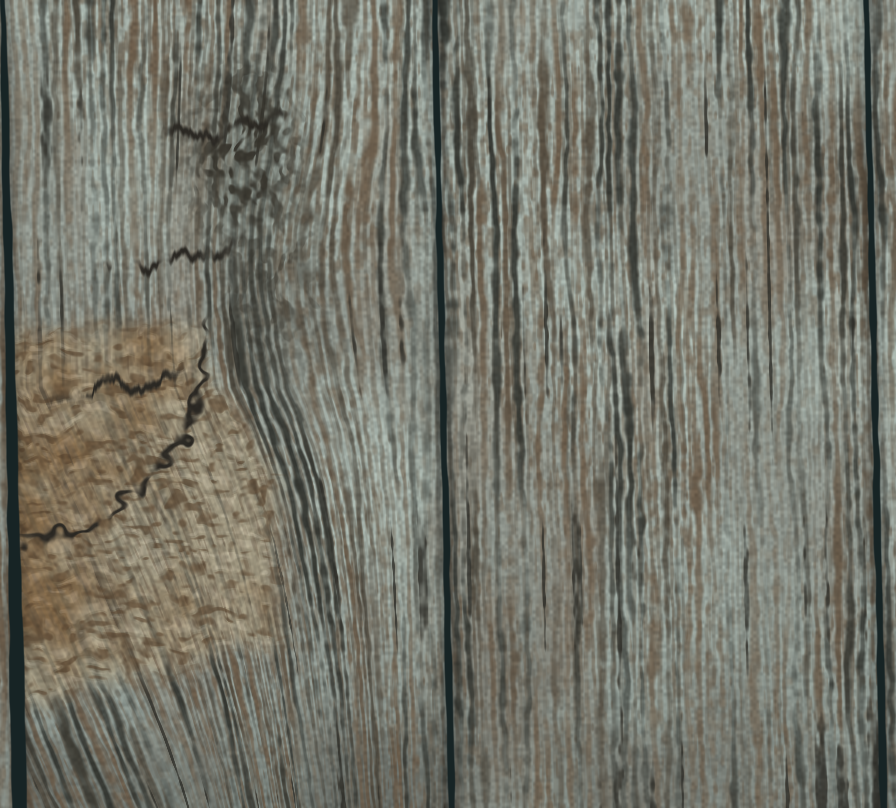
Write a Shadertoy shader that draws this texture.

```glsl
// Weathered, pale painted planks with fine vertical grain, dark seams and a cracked ochre knot.

float hash(vec2 p) {
    p = fract(p * vec2(0.1031, 0.1137));
    p += dot(p, p.yx + 33.33);
    return fract((p.x + p.y) * p.x * 17.3);
}

float noise(vec2 p) {
    vec2 i = floor(p), f = fract(p);
    f = f * f * (3.0 - 2.0 * f);
    return mix(mix(hash(i), hash(i + vec2(1, 0)), f.x),
               mix(hash(i + vec2(0, 1)), hash(i + vec2(1, 1)), f.x), f.y);
}

float fbm(vec2 p) {
    float sum = 0.0, gain = 0.5;
    for (int i = 0; i < 4; i++) {
        sum += gain * noise(p);
        p = p * 2.03 + 17.1;
        gain *= 0.5;
    }
    return sum / 0.9375;
}

// Soft elliptical spot: 1 at its centre, 0 beyond its radii
float spot(vec2 p, vec2 centre, vec2 radii) {
    return 1.0 - smoothstep(0.2, 1.0, length((p - centre) / radii));
}

// Thin wandering grain lines; x is the line's darkness, y a random tint per line
vec2 grainLines(float x, float y, float count, vec2 seed) {
    float phase = x * count + 0.9 * noise(vec2(x * 45.0, y * 7.0) + seed)
                + 0.35 * noise(vec2(x * 90.0, y * 45.0) + seed);
    float id = floor(phase);
    float strength = noise(vec2(id * 3.0, y * 6.0) + seed);
    float ragged = noise(vec2(id * 5.0, y * 85.0) + seed);
    float width = 0.1 + 0.2 * strength + 0.16 * ragged;
    float line = 1.0 - smoothstep(width * 0.3, width + 0.12, abs(phase - id - 0.5));
    return vec2(line * smoothstep(0.05, 0.75, strength * 0.7 + ragged * 0.35), hash(vec2(id, 3.0) + seed));
}

void mainImage(out vec4 fragColor, in vec2 fragCoord) {
    vec2 uv = fragCoord / iResolution.xy;
    float pixel = 1.0 / iResolution.x;

    // Planks, leaning slightly to the right toward the bottom
    float lean = uv.x - 0.003 - 0.019 * (1.0 - uv.y);
    float plank = floor(lean / 0.482);
    float across = lean - plank * 0.482;
    float knotted = 1.0 - step(0.5, abs(plank));
    vec2 seed = vec2(plank * 37.0 + 80.0, 50.0);

    // Grain coordinate, swept sideways below and beside the knot
    float sweep = max(0.52 - uv.y, 0.0) * (1.0 - smoothstep(0.15, 0.48, across));
    float bulge = 0.035 * exp(-pow((uv.y - 0.66) / 0.2, 2.0)) * smoothstep(0.1, 0.3, across)
                * (1.0 - smoothstep(0.3, 0.48, across));
    float grainX = across + knotted * (bulge - 0.36 * sweep);
    vec2 ragged = uv + 0.035 * (vec2(fbm(uv * 20.0), fbm(uv * 20.0 + 40.0)) - 0.5);

    // Pale paint with broad fading and worn, darker feet
    float fade = fbm(uv * vec2(7.0, 5.0) + seed);
    vec3 color = mix(vec3(0.57, 0.60, 0.57), vec3(0.65, 0.70, 0.67), smoothstep(0.3, 0.65, fade));
    color = mix(color, vec3(0.57, 0.55, 0.50), 0.5 * smoothstep(0.5, 0.75, fbm(uv * vec2(14.0, 4.0) + 9.0)));
    color *= 1.0 - 0.17 * smoothstep(0.45, 0.0, uv.y) - 0.1 * knotted * smoothstep(0.15, 0.0, uv.y);

    // Ochre bare wood around the knot, wider below and slanted at its foot
    float rightEdge = 0.235 + 0.085 * smoothstep(0.58, 0.38, uv.y) - ragged.x;
    float foot = ragged.y - 0.125 - 0.3 * max(uv.x - 0.05, 0.0);
    float ochre = knotted * smoothstep(-0.015, 0.03, min(min(rightEdge, foot), 0.6 - ragged.y));
    vec3 bareWood = mix(vec3(0.49, 0.37, 0.23), vec3(0.63, 0.59, 0.49),
        smoothstep(0.25, 0.65, fbm(uv * 12.0 + 5.0) + 1.1 * (uv.x - 0.11)));
    color = mix(color, bareWood, ochre * 0.85);

    // Two layers of close grain lines over fibrous flecks
    float wear = smoothstep(0.25, 0.7, fbm(vec2(grainX * 11.0, uv.y * 4.0) + seed));
    vec2 coarse = grainLines(grainX, uv.y, 82.0, seed);
    vec2 fine = grainLines(grainX, uv.y, 135.0, seed + 31.0);
    float fibre = noise(vec2(grainX * 270.0, uv.y * 70.0) + seed);
    vec3 brown = vec3(0.41, 0.35, 0.28), dark = vec3(0.20, 0.21, 0.19);
    color = mix(color, brown, smoothstep(0.5, 0.95, fibre) * (0.25 + 0.35 * wear));
    color = mix(color, mix(brown, dark, fine.y * 0.5), fine.x * (0.2 + 0.4 * wear) * (1.0 - 0.6 * ochre));
    color = mix(color, mix(brown, dark, smoothstep(0.2, 0.8, coarse.y)),
        coarse.x * (0.5 + 0.45 * wear) * (1.0 - 0.65 * ochre));

    // Sparse long dark checks that follow the grain
    float check = noise(vec2(grainX * 120.0, uv.y * 3.5) + seed + 23.0) + 0.12 * (fibre - 0.5);
    color = mix(color, vec3(0.18, 0.18, 0.16), smoothstep(0.84, 0.95, check) * (0.8 - 0.5 * ochre));

    // Sooty smudge above the knot, broken into short fibres
    float smudge = knotted * max(spot(ragged, vec2(0.275, 0.8), vec2(0.1, 0.18)),
                                 0.6 * spot(ragged, vec2(0.3, 0.65), vec2(0.09, 0.17)));
    float flecks = noise(ragged * vec2(190.0, 90.0));
    color = mix(color, vec3(0.21, 0.20, 0.17), smudge * (0.25 + 0.7 * smoothstep(0.3, 0.75, flecks)));

    // Small ripples across the bare wood
    float ripple = noise(ragged * vec2(90.0, 170.0));
    color = mix(color, vec3(0.33, 0.25, 0.17), ochre * 0.6 * smoothstep(0.52, 0.9, ripple));
    color += 0.07 * ochre * smoothstep(0.4, 0.1, ripple);

    // Jagged cross cracks, stepping down toward the knot
    float crack = 0.0;
    for (int i = 0; i < 3; i++) {
        vec2 d = uv - vec2(0.25 - 0.06 * float(i), 0.84 - 0.16 * float(i));
        float path = 0.06 * (fbm(vec2(uv.x * 60.0, float(i) * 9.0)) - 0.5) + 0.2 * d.x;
        float reach = 1.0 - smoothstep(0.05, 0.09, abs(d.x));
        crack = max(crack, reach * (1.0 - smoothstep(0.001, 0.009, abs(d.y - path))));
    }

    // Curved, frayed crack around the knot
    vec2 frayed = ragged + 0.02 * (vec2(noise(uv * 75.0), noise(uv * 75.0 + 9.0)) - 0.5);
    float ring = abs(length((frayed - vec2(0.02, 0.6)) / vec2(0.21, 0.27)) - 1.0);
    crack = max(crack, (1.0 - smoothstep(0.005, 0.028, ring)) * smoothstep(0.62, 0.59, uv.y));
    color = mix(color, vec3(0.17, 0.16, 0.14), crack * knotted * smoothstep(0.1, 0.6, noise(uv * 60.0)));

    // Cloth-like speckle over the paint
    color *= 0.91 + 0.18 * noise(uv * vec2(260.0, 235.0));

    // Seams, wider toward the bottom, with dirty edges
    float seamDistance = min(across, 0.482 - across);
    float leftmost = 1.0 - step(0.24, uv.x);
    float seamWidth = 0.003 + (0.001 + 0.005 * leftmost) * (1.0 - uv.y)
                    + 0.002 * (noise(vec2(plank, uv.y * 28.0)) - 0.5);
    color *= 1.0 - 0.25 * smoothstep(0.018, 0.0, seamDistance);
    color = mix(vec3(0.09, 0.14, 0.145), color,
        smoothstep(seamWidth - pixel, seamWidth + pixel, seamDistance));

    fragColor = vec4(color, 1.0);
}
```
